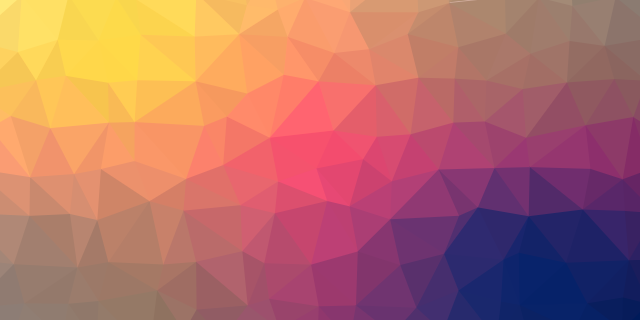
A WebGL 1 fragment shader for this background:

```glsl
precision highp float;

uniform vec2 u_resolution;

const float ROWS = 7.5;
const vec2 JITTER = vec2(0.72, 0.58);
const vec3 YELLOW = vec3(1.0, 0.875, 0.25);
const vec3 PINK = vec3(1.0, 0.30, 0.44);
const vec3 NAVY = vec3(0.0, 0.13, 0.41);
const vec3 SEAM = vec3(0.95, 0.80, 0.78);

float hash(vec2 p) {
  return fract(sin(dot(p, vec2(127.1, 311.7))) * 43758.5453);
}

// Five evenly spaced colours blended along t in 0..1
vec3 ramp(float t, vec3 a, vec3 b, vec3 c, vec3 d, vec3 e) {
  float s = clamp(t, 0.0, 1.0) * 4.0;
  vec3 col = mix(a, b, clamp(s, 0.0, 1.0));
  col = mix(col, c, clamp(s - 1.0, 0.0, 1.0));
  col = mix(col, d, clamp(s - 2.0, 0.0, 1.0));
  return mix(col, e, clamp(s - 3.0, 0.0, 1.0));
}

float glow(vec2 uv, vec2 centre, float radius) {
  vec2 d = (uv - centre) * vec2(2.0, 1.0) / radius;
  return exp(-dot(d, d));
}

// Mesh gradient: horizontal ramps stacked from bottom to top
vec3 meshColor(vec2 uv) {
  vec3 floorRow = ramp(uv.x, vec3(0.55, 0.49, 0.46), vec3(0.57, 0.46, 0.38),
    vec3(0.59, 0.22, 0.43), vec3(0.15, 0.17, 0.43), vec3(0.0, 0.10, 0.34));
  vec3 lowRow = ramp(uv.x, vec3(0.63, 0.51, 0.45), vec3(0.72, 0.49, 0.40),
    vec3(0.76, 0.25, 0.45), vec3(0.22, 0.17, 0.44), vec3(0.20, 0.13, 0.39));
  vec3 midRow = ramp(uv.x, vec3(0.97, 0.60, 0.45), vec3(0.96, 0.56, 0.41),
    vec3(1.0, 0.30, 0.45), vec3(0.64, 0.23, 0.45), vec3(0.53, 0.16, 0.41));
  vec3 highRow = ramp(uv.x, vec3(1.0, 0.80, 0.34), vec3(1.0, 0.74, 0.34),
    vec3(1.0, 0.53, 0.41), vec3(0.66, 0.43, 0.39), vec3(0.55, 0.39, 0.37));
  vec3 topRow = ramp(uv.x, vec3(1.0, 0.91, 0.49), vec3(1.0, 0.85, 0.35),
    vec3(0.99, 0.65, 0.45), vec3(0.70, 0.56, 0.45), vec3(0.54, 0.49, 0.45));
  vec3 col = ramp(uv.y, floorRow, lowRow, midRow, highRow, topRow);
  col = mix(col, YELLOW, 0.75 * glow(uv, vec2(0.17, 0.86), 0.20));
  col = mix(col, PINK, 0.65 * glow(uv, vec2(0.50, 0.56), 0.13));
  return mix(col, NAVY, 0.85 * glow(uv, vec2(0.85, 0.12), 0.22));
}

vec2 vertex(vec2 id) {
  vec2 r = vec2(hash(id), hash(id + 37.3));
  return id + (r - 0.5) * JITTER;
}

// Signed distance from p to the line a-b, positive on the left
float edgeDistance(vec2 p, vec2 a, vec2 b) {
  vec2 e = normalize(b - a);
  return e.x * (p.y - a.y) - e.y * (p.x - a.x);
}

// Counter-clockwise triangle: colour times coverage, and coverage
vec4 facet(vec2 p, vec2 a, vec2 b, vec2 c, float pixel, float aspect) {
  float ab = edgeDistance(p, a, b);
  float inside = min(ab, min(edgeDistance(p, b, c), edgeDistance(p, c, a)));
  float cover = clamp(inside / pixel + 0.5, 0.0, 1.0);
  vec2 centre = (a + b + c) / 3.0;
  vec2 uv = (centre - 0.5) / (ROWS * vec2(aspect, 1.0));
  vec3 col = meshColor(uv) * (1.0 + 0.07 * (hash(centre) - 0.5));
  // A few facets carry a pale hairline on one side
  float line = 1.0 - smoothstep(0.008, 0.008 + pixel, abs(ab));
  col = mix(col, SEAM, 0.5 * line * step(0.985, hash(centre + 5.1)));
  return vec4(col, 1.0) * cover;
}

void main() {
  float aspect = u_resolution.x / u_resolution.y;
  float pixel = ROWS / u_resolution.y;
  vec2 p = gl_FragCoord.xy * pixel + 0.5;
  vec2 cell = floor(p);
  vec4 sum = vec4(0.0);

  // Split each nearby jittered quad along its shorter diagonal
  for (int j = -1; j <= 1; j++) {
    for (int i = -1; i <= 1; i++) {
      vec2 id = cell + vec2(float(i), float(j));
      vec2 a = vertex(id);
      vec2 b = vertex(id + vec2(1.0, 0.0));
      vec2 c = vertex(id + vec2(1.0, 1.0));
      vec2 d = vertex(id + vec2(0.0, 1.0));
      if (distance(a, c) < distance(b, d)) {
        sum += facet(p, a, b, c, pixel, aspect);
        sum += facet(p, c, d, a, pixel, aspect);
      } else {
        sum += facet(p, b, c, d, pixel, aspect);
        sum += facet(p, d, a, b, pixel, aspect);
      }
    }
  }
  gl_FragColor = vec4(sum.rgb / max(sum.a, 0.001), 1.0);
}
```
